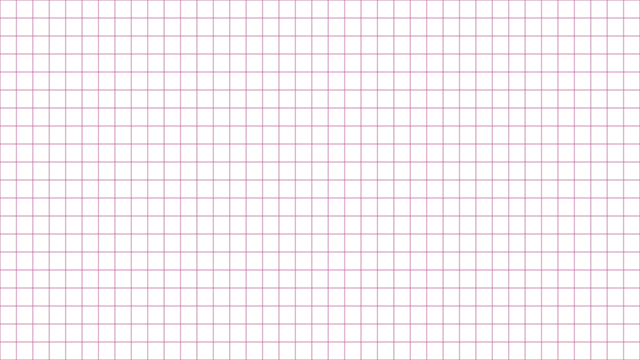
Give the GLSL for this pattern, as a Shadertoy shader.

```glsl
#define CELLS vec2(39.0, 20.0)       // whole repeats across and down
#define LINE_WIDTH 0.0019            // share of the canvas height
#define SOFTNESS 1.0                 // edge blur radius in output pixels
#define PAPER vec3(1.0)
#define INK_PINK vec3(0.82, 0.38, 0.64)
#define INK_MAUVE vec3(0.69, 0.42, 0.59)

// Integer hash of a line number, 0 to 1
float hash(float n) {
    uint h = uint(n) * 747796405u + 289133645u;
    h = ((h >> 16) ^ h) * 73244475u;
    h = (h >> 16) ^ h;
    return float(h & 65535u) / 65535.0;
}

// Area-preserving coverage of a thin line at a signed distance
float lineCoverage(float dist, float blur) {
    float halfWidth = 0.5 * LINE_WIDTH;
    return smoothstep(-blur, blur, dist + halfWidth)
         - smoothstep(-blur, blur, dist - halfWidth);
}

// Slight tint change from line to line
vec3 inkTint(float lineIndex, float seed) {
    return mix(INK_MAUVE, INK_PINK, 0.7 * hash(lineIndex + seed));
}

void mainImage(out vec4 fragColor, in vec2 fragCoord) {
    vec2 canvas = vec2(iResolution.x / iResolution.y, 1.0);
    vec2 grid = fragCoord / iResolution.xy * CELLS;
    float blur = SOFTNESS / iResolution.y;

    // Nearest line on each axis; the index wraps at the canvas edges
    vec2 nearest = floor(grid + 0.5);
    vec2 dist = (grid - nearest) * canvas / CELLS;
    vec2 lineIndex = mod(nearest, CELLS);

    // Vertical rules, then horizontal rules over them
    vec3 color = PAPER;
    color = mix(color, inkTint(lineIndex.x, 11.0), lineCoverage(dist.x, blur));
    color = mix(color, inkTint(lineIndex.y, 101.0), lineCoverage(dist.y, blur));

    fragColor = vec4(color, 1.0);
}
```
